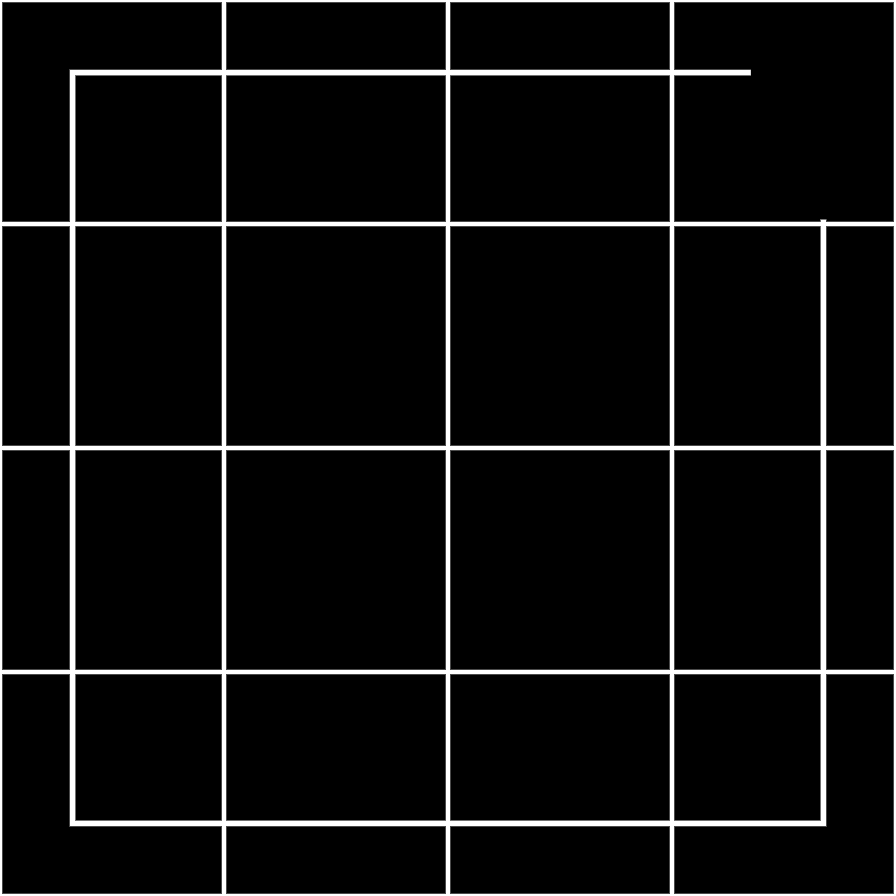
Give the GLSL for this pattern, as a Shadertoy shader.

```glsl
// White four by four grid on black, overlaid with a square outline open at its top right corner.

// Pixel coverage of a shape from its signed distance
float coverage(float dist, float pixel) {
    return clamp(0.5 - dist / pixel, 0.0, 1.0);
}

// Lines along every cell border, canvas edges included
float gridDistance(vec2 p, float cells) {
    vec2 toLine = (0.5 - abs(fract(p * cells) - 0.5)) / cells;
    return min(toLine.x, toLine.y) - 0.00256;
}

// Square outline, cut away above and to the right of the gap corner
float openSquareDistance(vec2 p) {
    vec2 fromCenter = abs(p - 0.5);
    float outline = abs(max(fromCenter.x, fromCenter.y) - 0.419) - 0.0032;
    vec2 pastGap = p - vec2(0.838, 0.755);
    return max(outline, min(pastGap.x, pastGap.y));
}

void mainImage(out vec4 fragColor, in vec2 fragCoord) {
    vec2 uv = fragCoord / iResolution.xy;
    float pixel = 1.0 / min(iResolution.x, iResolution.y);

    float grid = coverage(gridDistance(uv, 4.0), pixel);
    float square = coverage(openSquareDistance(uv), pixel);

    fragColor = vec4(vec3(max(grid, square)), 1.0);
}
```
